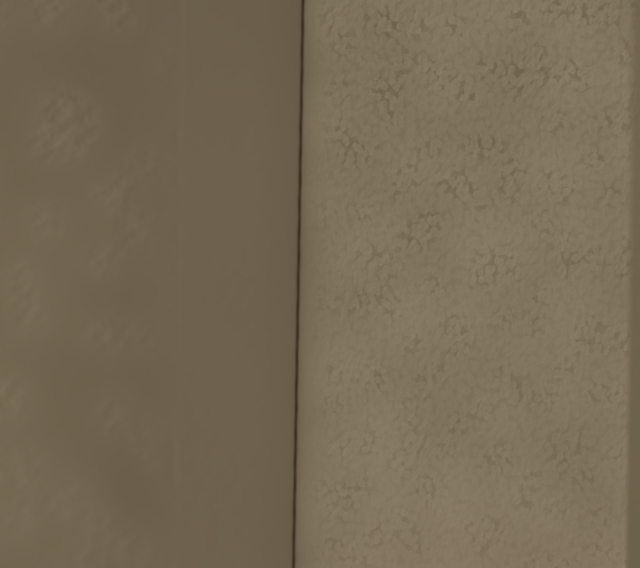
Write a Shadertoy shader that draws this texture.

```glsl
vec2 hash2(vec2 cell) {
    vec3 h = fract(cell.xyx * vec3(0.1031, 0.1030, 0.0973));
    h += dot(h, h.yzx + 33.33);
    return fract((h.xx + h.yz) * h.zy);
}

// Soft cellular height: rounded bumps, about 0 to 1
float cellular(vec2 p) {
    vec2 cell = floor(p), local = fract(p);
    float sum = 0.0;
    for (int y = -1; y <= 1; y++) {
        for (int x = -1; x <= 1; x++) {
            vec2 o = vec2(x, y);
            vec2 d = o + hash2(cell + o) - local;
            sum += exp(-7.0 * dot(d, d));
        }
    }
    return 1.0 - exp(-1.4 * sum);
}

// Side-lit slope of the bumps
float relief(vec2 p) {
    return cellular(p) - cellular(p + vec2(0.32, -0.26));
}

// Broad drifting tone from layered sines
float mottle(vec2 p) {
    return sin(p.x * 9.0 + 2.0 * sin(p.y * 6.0)) * 0.5
         + sin(p.y * 13.0 - p.x * 8.0 + 1.5 * sin(p.x * 17.0)) * 0.3
         + sin(p.x * 31.0 + p.y * 23.0) * 0.2;
}

void mainImage(out vec4 fragColor, in vec2 fragCoord) {
    vec2 uv = fragCoord / iResolution.xy;
    vec2 p = fragCoord / iResolution.y;
    float pixel = 1.0 / iResolution.x;

    // Slightly leaning joints
    float seam = 0.4585 + 0.0150 * uv.y + 0.0002 * sin(uv.y * 95.0);
    float fromSeam = uv.x - seam;
    float fromCrease = uv.x - (0.277 + 0.010 * uv.y + 0.0015 * sin(uv.y * 23.0));
    float rightSide = smoothstep(-pixel, pixel, fromSeam);
    float tone = mottle(p);
    float patches = cellular(p * 9.0 + 3.0) - 0.6;

    // Left wall: worn plaster, then a smooth strip up to the seam
    float rough = 1.0 - smoothstep(-0.10, 0.01, fromCrease);
    vec3 left = mix(vec3(0.430, 0.384, 0.306), vec3(0.454, 0.402, 0.322), 1.0 - smoothstep(0.0, 0.27, uv.x));
    left += 0.006 * tone * (0.4 + rough) + 0.022 * patches * rough;
    float brokenCrease = smoothstep(0.45, 0.85, cellular(vec2(2.5, uv.y * 16.0)));
    left += 0.012 * exp(-pow(fromCrease / 0.005, 2.0)) * (0.25 + 0.75 * brokenCrease);
    left -= 0.007 * exp(-pow((fromCrease + 0.012) / 0.007, 2.0)) * brokenCrease;
    left -= 0.012 * smoothstep(-0.08, 0.0, fromSeam);
    vec2 slanted = mat2(0.85, -0.5, 0.5, 0.85) * p;
    float wornRelief = relief(slanted * vec2(30.0, 52.0)) + 0.5 * relief(slanted * 90.0 + 9.0);
    float worn = smoothstep(-0.25, 0.3, patches);
    left += wornRelief * 0.030 * (0.06 + rough * worn * (0.45 + 0.55 * uv.y));

    // Right wall: fine stucco in patches, shaded beside the seam
    vec3 right = mix(vec3(0.520, 0.466, 0.384), vec3(0.506, 0.462, 0.374), uv.y);
    right += 0.008 * tone + 0.020 * patches;
    right -= vec3(0.072, 0.067, 0.064) * exp(-max(fromSeam, 0.0) / 0.026);
    vec2 bent = p + 0.004 * vec2(sin(p.y * 41.0), sin(p.x * 37.0));
    float grain = 0.8 * relief(bent * vec2(112.0, 84.0))
                + 0.45 * relief(bent * vec2(62.0, 46.0) + 17.0)
                + 0.5 * relief(bent * 165.0 + 5.0);

    // Sparse dark flecks, denser toward the top
    float pits = smoothstep(0.34, 0.06, cellular(bent * vec2(96.0, 80.0) + 31.0));
    float clusters = smoothstep(0.3, 0.8, cellular(p * 15.0 + 41.0));
    float grainGain = smoothstep(0.0, 0.07, fromSeam) * (0.65 + 0.45 * uv.y);
    right += 0.028 * grain * (0.2 + 0.8 * grainGain) * (0.6 + 0.5 * clusters);
    right -= 0.045 * pits * grainGain * (0.35 + 0.65 * clusters);

    // Shadowed return along the far right border, soft toward the top
    float border = smoothstep(0.974, 0.984 + 0.012 * uv.y, uv.x - 0.004 * uv.y);
    right = mix(right, vec3(0.415, 0.378, 0.294), border * mix(0.95, 0.75, uv.y));

    vec3 color = mix(left, right, rightSide);

    // Dark narrow gap, soft on both flanks
    float gap = exp(-pow(fromSeam / 0.0026, 2.0));
    color *= 1.0 - 0.07 * exp(-abs(fromSeam) / 0.006);
    color = mix(color, vec3(0.225, 0.175, 0.115), gap * (0.90 + 0.06 * sin(uv.y * 140.0)));

    // Faint dimming toward the top left
    color *= 1.0 - 0.025 * smoothstep(0.6, 1.0, uv.y) * (1.0 - rightSide);
    fragColor = vec4(color, 1.0);
}
```
